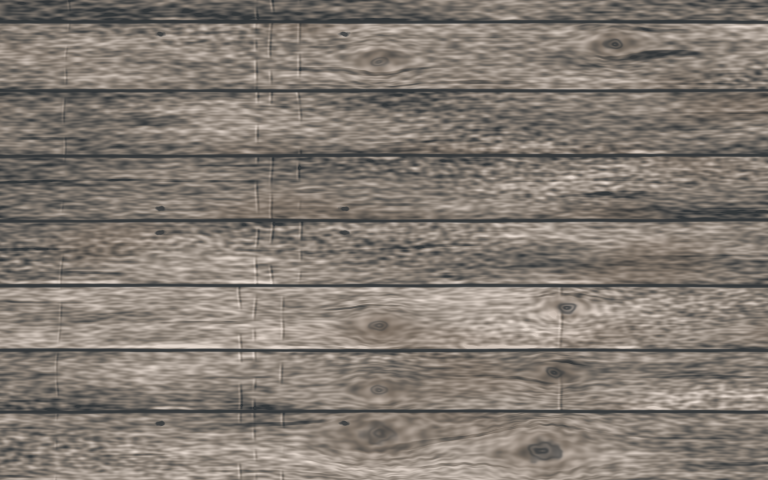
Reproduce this texture procedurally as a Shadertoy shader.

```glsl
const int SEAMS = 7;
const vec3 SHADOW = vec3(0.20, 0.215, 0.225);
const vec3 WOOD = vec3(0.53, 0.49, 0.45);
const vec3 BLEACHED = vec3(0.90, 0.85, 0.81);
const vec3 STAIN = vec3(0.36, 0.29, 0.23);
const float PLANK_TONE[8] = float[8](0.55, 0.54, 0.65, 0.54, 0.49, 0.50, 0.56, 0.43);

vec2 gradientAt(vec2 cell) {
    float angle = 6.2832 * fract(sin(dot(cell, vec2(127.1, 311.7))) * 43758.5);
    return vec2(cos(angle), sin(angle));
}

float noise(vec2 p) {
    vec2 i = floor(p), f = fract(p);
    vec2 u = f * f * f * (f * (f * 6.0 - 15.0) + 10.0);
    float a = dot(gradientAt(i), f);
    float b = dot(gradientAt(i + vec2(1, 0)), f - vec2(1, 0));
    float c = dot(gradientAt(i + vec2(0, 1)), f - vec2(0, 1));
    float d = dot(gradientAt(i + vec2(1, 1)), f - vec2(1, 1));
    return mix(mix(a, b, u.x), mix(c, d, u.x), u.y);
}

// Upper edge of plank k, slightly uneven along its length
float seamHeight(float k, float x) {
    return 0.142 + 0.1354 * k - 0.008 * min(k * (6.0 - k), 1.0)
         + 0.003 * noise(vec2(x * 1.5, k * 7.3 + 0.4));
}

// Fibres, broad streaks, rough sawn patches and hairline cracks
float grain(vec2 q) {
    float streaks = 0.24 * noise(q * vec2(1.7, 10.0)) + 0.17 * noise(q * vec2(3.5, 38.0));
    float fibres = 0.20 * noise(q * vec2(17.0, 95.0)) + 0.24 * noise(q * vec2(38.0, 165.0));
    float rough = smoothstep(0.0, 0.35, noise(q * vec2(1.3, 8.0) + 31.0));
    float cracks = smoothstep(0.30, 0.48, noise(q * vec2(3.0, 62.0) + 9.0));
    return streaks + fibres + 0.25 * rough * noise(q * vec2(55.0, 110.0)) - 0.17 * cracks;
}

// Wandering cut across the boards: dark groove with a pale rim
float sawMark(vec2 p, float x, float seed, float width) {
    float d = p.x - x - 0.008 * noise(vec2(seed, p.y * 14.0));
    float wear = smoothstep(-0.15, 0.25, noise(vec2(seed + 5.3, p.y * 24.0)));
    float groove = exp(-d * d / (width * width));
    float rim = exp(-pow((d + 1.8 * width) / width, 2.0));
    return wear * (0.12 * rim - 0.15 * groove);
}

// Returns grain bulge, core darkness and surrounding stain
vec3 knot(vec2 p, vec2 centre, vec2 radius, float strength) {
    vec2 d = p - centre;
    float r = length(d / radius) + 0.4 * noise(p * vec2(45.0, 70.0));
    float rings = 0.75 + 0.25 * sin(r * 11.0);
    float core = strength * rings * (1.0 - smoothstep(0.45, 1.15, r));
    return vec3(-0.75 * d.y * exp(-r * r * 0.13), core, exp(-r * r * 0.22));
}

vec3 plankKnots(vec2 p, float plank) {
    vec3 total = vec3(0.0);
    for (int i = 0; i < 8; i++) {
        float side = float(i % 2);
        float k = i < 6 ? float(i / 2) : 6.0;
        if (k != plank) continue;
        float big = k == 0.0 ? 1.0 : 0.0;
        float lift = 0.018 * (2.0 * side - 1.0) * (1.0 - 2.0 * big);
        vec2 centre = vec2(0.79 + side * (0.34 + 0.025 * k), seamHeight(k, p.x) - 0.065 + lift);
        total += knot(p, centre, vec2(0.024, 0.014) * (1.0 + 0.9 * big), 0.6 + 0.35 * side);
    }
    return total;
}

// Two columns of nail holes beside every third seam
float nailHoles(vec2 p) {
    float holes = 0.0;
    for (int i = 0; i < 12; i++) {
        float k = 3.0 * float(i / 4);
        float side = i % 2 == 0 ? -1.0 : 1.0;
        if (side > 0.0 && k != 3.0) continue;
        float x = (i / 2) % 2 == 0 ? 0.334 : 0.718;
        vec2 d = p - vec2(x, seamHeight(k, x) + side * 0.025);
        float r = length(d / vec2(0.012, 0.0055)) + 0.4 * noise(p * 120.0);
        holes = max(holes, 1.0 - smoothstep(0.5, 1.2, r));
    }
    return holes;
}

void mainImage(out vec4 fragColor, in vec2 fragCoord) {
    vec2 p = fragCoord / iResolution.y;
    float px = 1.0 / iResolution.y;

    // Plank index and signed distance to the nearest seam
    float plank = 0.0, gap = 1.0;
    for (int i = 0; i < SEAMS; i++) {
        float d = p.y - seamHeight(float(i), p.x);
        plank += step(0.0, d);
        if (abs(d) < abs(gap)) gap = d;
    }

    // Board surface
    vec3 knots = plankKnots(p, plank);
    vec2 q = p + vec2(plank * 17.3, plank * 5.1 + knots.x);
    q.y += 0.012 * noise(q * vec2(2.2, 5.0));
    float tone = PLANK_TONE[int(plank)] + grain(q);
    tone += 0.07 * smoothstep(0.0, 0.8, p.x) - 0.04 - 0.03 * smoothstep(1.0, 1.6, p.x);

    // Saw marks shift sideways on the lower boards
    float shift = plank < 3.0 ? -0.035 : 0.0;
    for (int i = 0; i < 3; i++) {
        float n = float(i);
        tone += sawMark(p, 0.5375 + shift + 0.016 * n + 0.014 * n * n, n * 3.7 + plank * 9.1, 0.0026);
    }
    tone += 0.6 * sawMark(p, 0.145 - 0.03 * (1.0 - p.y), 21.4, 0.0022);
    if (plank == 1.0 || plank == 2.0) tone += sawMark(p, 1.17, 40.2, 0.003);

    // Bleached, chipped lips and soft shade beside the seams
    float chips = smoothstep(0.12, 0.35, noise(vec2(p.x * 7.0, plank * 4.7 + 0.3)));
    tone += 0.28 * chips * exp(-pow((gap - 0.007) / 0.004, 2.0));
    tone -= 0.09 * exp(-abs(gap) / 0.009);

    // Colour, stains, knots and holes
    vec3 color = tone < WOOD.r
        ? mix(SHADOW, WOOD, max((tone - SHADOW.r) / (WOOD.r - SHADOW.r), 0.0))
        : mix(WOOD, BLEACHED, min((tone - WOOD.r) / (BLEACHED.r - WOOD.r), 1.0));
    float stain = smoothstep(0.1, 0.5, noise(q * vec2(2.6, 9.0) + 57.0));
    color = mix(color, STAIN, 0.22 * stain + 0.28 * min(knots.z, 1.0));
    color = mix(color, SHADOW, 0.85 * max(min(knots.y, 1.0), nailHoles(p)));

    // Dark gaps between planks
    float halfWidth = 0.0032 + 0.0015 * noise(vec2(p.x * 9.0, plank + 0.5));
    float seam = 1.0 - smoothstep(halfWidth - px, halfWidth + px, abs(gap));
    fragColor = vec4(mix(color, SHADOW, 0.95 * seam), 1.0);
}
```
